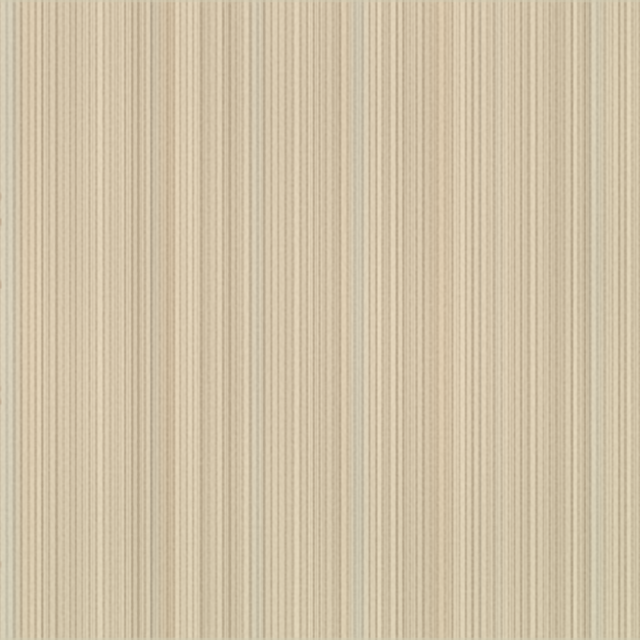
Write a WebGL 2 fragment shader that draws this texture.

```glsl
#version 300 es
precision highp float;
// Ribbed ceramic tile: about 92 fine vertical ribs in beige and tan.
// Each rib has its own tone, width and groove depth, some with a hairline;
// soft cool and warm bands cross them, with faint grain and a worn edge.

uniform vec2 u_resolution;
out vec4 outColor;

float hash(float n) {
    return fract(sin(n * 127.1 + 3.7) * 4375.85);
}

vec2 gradient(vec2 cell) {
    float angle = 6.2832 * hash(cell.x + 57.3 * cell.y);
    return vec2(cos(angle), sin(angle));
}

// Gradient noise, roughly -0.7 to 0.7
float noise(vec2 p) {
    vec2 i = floor(p), f = fract(p);
    vec2 u = f * f * f * (f * (f * 6.0 - 15.0) + 10.0);
    vec2 e = vec2(1.0, 0.0);
    float low = mix(dot(gradient(i), f), dot(gradient(i + e.xy), f - e.xy), u.x);
    float high = mix(dot(gradient(i + e.yx), f - e.yx), dot(gradient(i + 1.0), f - 1.0), u.x);
    return mix(low, high, u.y);
}

// Soft vertical band around a centre
float band(float x, float centre, float width) {
    float d = (x - centre) / width;
    return exp(-d * d);
}

void main() {
    vec2 uv = gl_FragCoord.xy / u_resolution;

    // Ribs: slightly uneven spacing, a rounded crest and a narrow groove
    float ribs = 92.0;
    float x = uv.x * ribs + 0.35 * noise(vec2(uv.x * 31.0, 4.5));
    float id = floor(x);
    float across = fract(x) - 0.5;
    float aa = ribs / u_resolution.x;
    float halfWidth = mix(0.27, 0.37, hash(id + 11.0));
    float crest = 1.0 - smoothstep(halfWidth - 0.12 - 0.4 * aa, halfWidth + 0.12 + 0.4 * aa, abs(across));

    // Neighbouring ribs share a groove, so its depth belongs to the boundary
    float depth = mix(0.3, 1.0, hash(floor(x + 0.5) + 31.0));
    float shade = mix(0.55 - 0.68 * depth, 0.66 + 0.34 * hash(id + 71.0), crest);

    // Some crests carry an off-centre dark hairline
    float hairline = step(0.5, hash(id + 5.0)) * band(across, 0.2 * hash(id + 23.0) - 0.1, 0.1 + 0.3 * aa);
    shade -= 0.32 * hairline;

    // Wider tonal drift, grain, and speckle along the grooves
    shade += 0.22 * noise(vec2(uv.x * 23.0, 8.3));
    shade += 0.18 * noise(uv * vec2(190.0, 150.0));
    shade += 0.22 * (1.0 - crest) * noise(uv * vec2(110.0, 230.0) + 17.0);

    vec3 grooveTan = vec3(0.740, 0.674, 0.570);
    vec3 crestCream = vec3(0.893, 0.835, 0.732);
    vec3 color = mix(grooveTan, crestCream, clamp(shade, -0.15, 1.12));

    // Cool grey-green bands
    float cool = band(uv.x, 0.013, 0.014) + 0.4 * band(uv.x, 0.242, 0.008)
               + 0.65 * band(uv.x, 0.402, 0.010) + 0.9 * band(uv.x, 0.560, 0.012)
               + 0.3 * band(uv.x, 0.780, 0.008) + 0.65 * band(uv.x, 0.933, 0.010);
    vec3 coolGlaze = mix(vec3(0.75, 0.73, 0.66), vec3(0.87, 0.85, 0.77), clamp(shade, 0.0, 1.0));
    color = mix(color, coolGlaze, min(cool, 1.0) * 0.75);

    // Warm bands and a few darker seams
    float warm = 0.8 * band(uv.x, 0.265, 0.012) + 0.4 * band(uv.x, 0.045, 0.016)
               + 0.7 * band(uv.x, 0.690, 0.018) + 0.5 * band(uv.x, 0.540, 0.008);
    color *= 1.0 - warm * vec3(0.015, 0.035, 0.055);
    float seam = band(uv.x, 0.236, 0.0017) + band(uv.x, 0.751, 0.0018) + 0.8 * band(uv.x, 0.921, 0.0016);
    color *= 1.0 - 0.09 * seam;

    // Uneven glaze: greener toward the bottom and right
    float green = smoothstep(0.45, 0.0, uv.y) * 0.6 + smoothstep(0.75, 1.0, uv.x) * 0.5;
    color *= 1.0 + green * vec3(-0.016, 0.003, -0.008);
    color *= 1.0 + 0.018 * noise(uv * vec2(5.0, 3.0) + 9.0);

    // Pale rim above and below, with small chips down the left side
    float rim = 1.0 - smoothstep(0.002, 0.005, min(uv.y, 1.0 - uv.y));
    color = mix(color, vec3(0.82, 0.80, 0.70), 0.5 * rim);
    float chip = smoothstep(0.25, 0.5, noise(vec2(2.5, uv.y * 45.0)));
    color = mix(color, vec3(0.66, 0.54, 0.43), 0.4 * chip * (1.0 - smoothstep(0.001, 0.004, uv.x)));

    outColor = vec4(clamp(color, 0.0, 1.0), 1.0);
}
```
